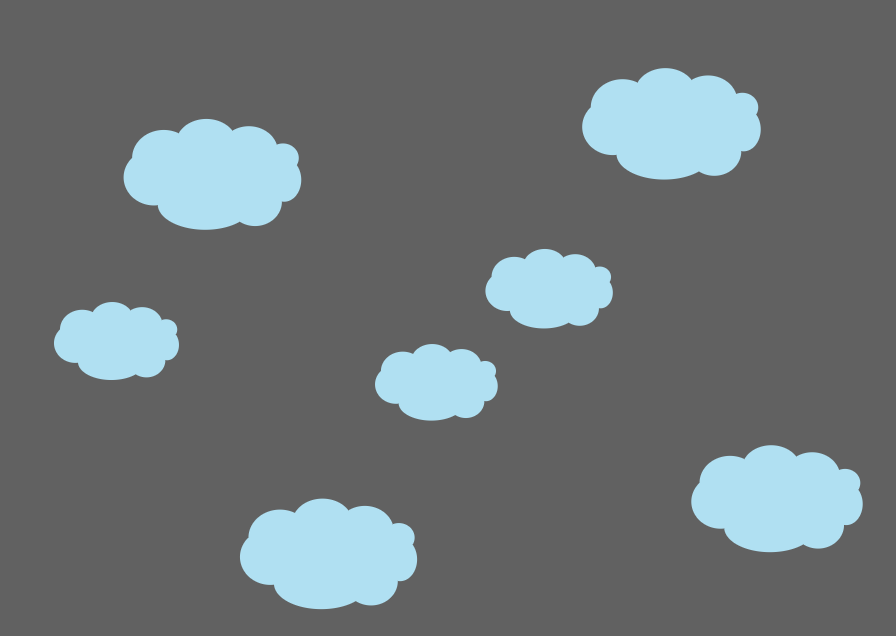
A Shadertoy shader for this pattern:

```glsl
const vec3 SKY_GREY = vec3(0.38);
const vec3 CLOUD_BLUE = vec3(0.69, 0.88, 0.95);
const float CLOUD_COUNT = 7.0;

float hash(float n) {
    return fract(sin(n * 127.1) * 43758.5453);
}

// Approximate signed distance to an axis-aligned ellipse
float ellipse(vec2 p, vec2 centre, vec2 radius) {
    vec2 q = p - centre;
    float k = max(length(q / radius), 1e-3);
    float slope = max(length(q / (radius * radius)), 1e-4);
    return k * (k - 1.0) / slope;
}

// Cloud of unit width: a core ringed by overlapping lobes
float cloud(vec2 p) {
    float d = ellipse(p, vec2(0.0), vec2(0.41, 0.24));
    // Left side and top
    d = min(d, ellipse(p, vec2(-0.329, -0.017), vec2(0.171, 0.158)));
    d = min(d, ellipse(p, vec2(-0.274, 0.092), vec2(0.178, 0.158)));
    d = min(d, ellipse(p, vec2(-0.034, 0.175), vec2(0.171, 0.137)));
    d = min(d, ellipse(p, vec2(0.205, 0.127), vec2(0.164, 0.144)));
    // Right side and underside
    d = min(d, ellipse(p, vec2(0.397, 0.092), vec2(0.089, 0.082)));
    d = min(d, ellipse(p, vec2(0.404, -0.031), vec2(0.096, 0.123)));
    d = min(d, ellipse(p, vec2(0.240, -0.154), vec2(0.151, 0.137)));
    return min(d, ellipse(p, vec2(-0.041, -0.168), vec2(0.267, 0.144)));
}

// Lattice placement with slight jitter, as a fraction of the canvas
vec2 cloudCentre(float i) {
    float t = 2.0 * i / (CLOUD_COUNT - 1.0) - 1.0;
    float column = mod(4.0 * i + 2.0, CLOUD_COUNT) / (CLOUD_COUNT - 1.0);
    float row = 0.47 + 0.33 * t - 0.035 * sin(6.2832 * t);
    vec2 jitter = vec2(hash(i + 1.0), hash(i + 21.0)) - 0.5;
    return vec2(mix(0.13, 0.87, column), row) + jitter * vec2(0.04, 0.03);
}

// Small clouds in the middle rows, large ones above and below
float cloudWidth(float i) {
    float middle = step(abs(i - 0.5 * (CLOUD_COUNT - 1.0)), 1.5);
    return mix(0.267, 0.187, middle) + 0.018 * hash(i + 41.0);
}

// Shortest offset on the repeating canvas
vec2 wrapOffset(vec2 offset, vec2 tile) {
    return offset - tile * floor(offset / tile + 0.5);
}

void mainImage(out vec4 fragColor, in vec2 fragCoord) {
    vec2 tile = vec2(iResolution.x / iResolution.y, 1.0);
    vec2 p = fragCoord / iResolution.y;

    // Nearest cloud edge
    float d = 1.0;
    for (float i = 0.0; i < CLOUD_COUNT; i++) {
        float width = cloudWidth(i);
        vec2 offset = wrapOffset(p - cloudCentre(i) * tile, tile);
        d = min(d, cloud(offset / width) * width);
    }

    // Smooth edge about one pixel wide
    float coverage = clamp(0.5 - d * iResolution.y, 0.0, 1.0);
    fragColor = vec4(mix(SKY_GREY, CLOUD_BLUE, coverage), 1.0);
}
```
